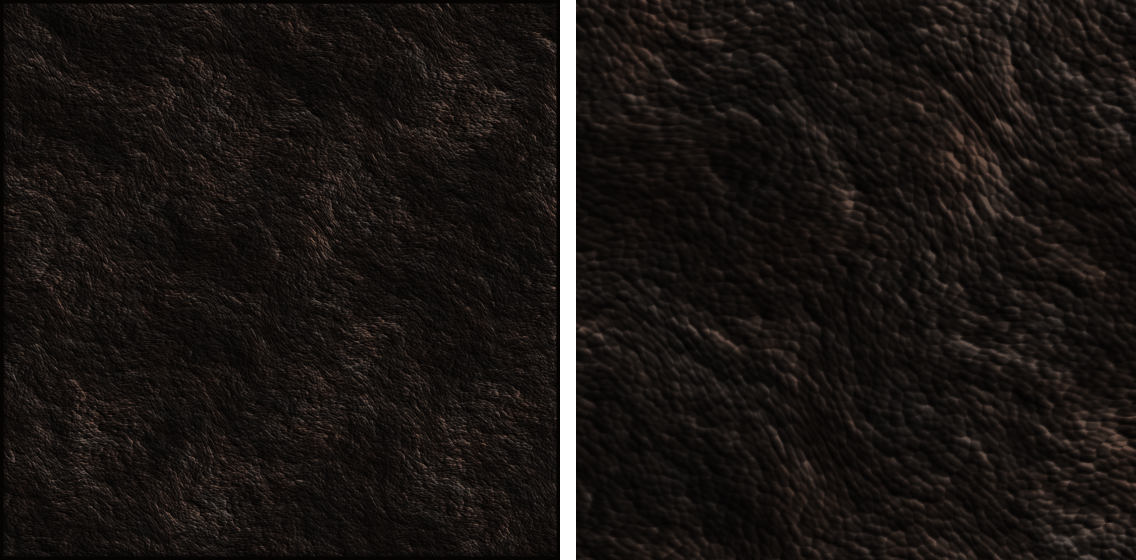
Left: the whole. Right: its middle third, enlarged.
Give the GLSL for this texture, as a Shadertoy shader.

```glsl
const vec3  STONE_MEDIAN   = vec3(0.076, 0.061, 0.054);
const vec3  BORDER_COLOR   = vec3(0.022, 0.014, 0.012);
const vec3  WARM_SHIFT     = vec3(0.045, -0.005, -0.03);
const float CONTRAST       = 0.59;   // spread of the log brightness
const float RIDGE_ANGLE    = -0.52;  // ridges fall to the right
const float RIDGE_STRETCH  = 0.68;
const vec2  LIGHT_DIR      = vec2(0.24, 0.97); // along and across the ridges
const float RELIEF_SCALE   = 24.0;
const float RELIEF_WEIGHT  = 0.29;
const float RELIEF_GROWTH  = 1.4;    // finer layers weigh more
const float SLOPE_GAIN     = 3.3;
const float SLOPE_REACH    = 0.25;
const float PATCH_SCALE    = 16.0;
const float PATCH_WEIGHT   = 0.48;
const float BORDER_WIDTH   = 0.0065;
const float BEVEL_WIDTH    = 0.022;

vec2 hash2(vec2 p) {
    vec3 q = fract(p.xyx * vec3(0.1031, 0.1030, 0.0973));
    q += dot(q, q.yzx + 33.33);
    return fract((q.xx + q.yz) * q.zy);
}

mat2 rotation(float angle) {
    float c = cos(angle), s = sin(angle);
    return mat2(c, s, -s, c);
}

// Squared distance to the nearest scattered cell centre
float cellular(vec2 p) {
    vec2 cell = floor(p), local = fract(p);
    float nearest = 4.0;
    for (int y = -1; y <= 1; y++)
    for (int x = -1; x <= 1; x++) {
        vec2 offset = vec2(x, y);
        vec2 toCentre = offset + hash2(cell + offset + 71.0) - local;
        nearest = min(nearest, dot(toCentre, toCentre));
    }
    return nearest;
}

// Broad uneven patches from folded, layered sines
float layeredSines(vec2 p) {
    float sum = 0.0, weight = 1.0;
    for (int i = 0; i < 5; i++) {
        p = rotation(0.7) * p + 1.9;
        p += 0.8 * sin(p.yx + float(i) * 2.3);
        sum += weight * sin(p.x) * sin(p.y);
        weight *= 0.68;
        p *= 1.75;
    }
    return sum;
}

// Lit slope of stacked cellular bumps
float litRelief(vec2 p) {
    float sum = 0.0, weight = RELIEF_WEIGHT, scale = RELIEF_SCALE;
    for (int i = 0; i < 4; i++) {
        mat2 turn = rotation(float(i) * 0.13);
        vec2 q = turn * p * scale + float(i) * 17.3;
        vec2 reach = turn * LIGHT_DIR * SLOPE_REACH;
        sum += weight * (cellular(q + reach) - cellular(q - reach));
        weight *= RELIEF_GROWTH;
        scale *= 2.15;
    }
    return sum * SLOPE_GAIN;
}

void mainImage(out vec4 fragColor, in vec2 fragCoord) {
    vec2 uv = fragCoord / iResolution.xy;

    // Coordinates along and across the ridges, gently bent
    vec2 ridge = rotation(-RIDGE_ANGLE) * uv;
    ridge.x *= RIDGE_STRETCH;
    ridge += 0.008 * sin(ridge.yx * 31.0 + vec2(0.4, 2.1));
    ridge += 0.003 * sin(ridge.yx * 83.0 + vec2(1.7, 0.6));

    // Brightness: fine relief over broad patches
    float patches = layeredSines(ridge * PATCH_SCALE);
    float relief = litRelief(ridge) * (1.0 + 0.15 * patches);
    float tone = clamp(relief + PATCH_WEIGHT * patches, -2.8, 2.7);
    float warmth = layeredSines(ridge * 2.6 * PATCH_SCALE + 9.0);
    vec3 color = STONE_MEDIAN * exp(CONTRAST * tone + WARM_SHIFT * warmth);

    // Bevel: lit at the top and right, shaded at the left and bottom
    vec2 low = smoothstep(vec2(BEVEL_WIDTH), vec2(0.0), uv);
    vec2 high = smoothstep(vec2(BEVEL_WIDTH), vec2(0.0), 1.0 - uv);
    color *= 1.0 + 0.35 * max(high.x, high.y) - 0.4 * max(low.x, low.y);

    // Dark border
    vec2 inset = min(uv, 1.0 - uv);
    float edge = min(inset.x, inset.y);
    float inside = smoothstep(0.7 * BORDER_WIDTH, 1.3 * BORDER_WIDTH, edge);
    fragColor = vec4(mix(BORDER_COLOR, color, inside), 1.0);
}
```
